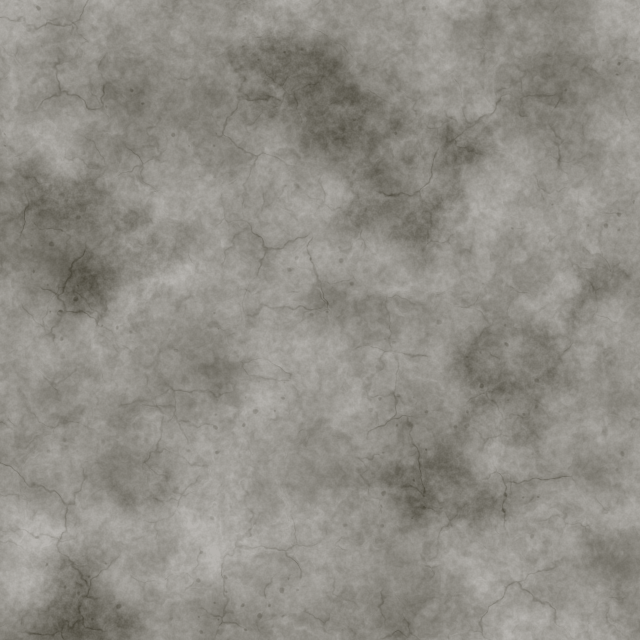
A WebGL 2 fragment shader for this texture:

```glsl
#version 300 es
precision highp float;

uniform vec2 u_resolution;
out vec4 fragColor;

// Palette: the tone runs from DARK to LIGHT
const vec3 DARK = vec3(0.42, 0.408, 0.37);
const vec3 LIGHT = vec3(0.64, 0.63, 0.608);
const float BASE_TONE = 0.76;

// Feature frequencies, per canvas height
const float CLOUD_FREQ = 4.6;
const float STAIN_FREQ = 3.4;
const float MOTTLE_FREQ = 11.0;
const float GRAIN_FREQ = 85.0;
const float CRACK_FREQ = 8.0;
const float FINE_CRACK_FREQ = 17.0;
const float PIT_FREQ = 46.0;

// Feature strengths, in tone units
const float CLOUD_GAIN = 0.66;
const float STAIN_GAIN = 0.66;
const float MOTTLE_GAIN = 0.30;
const float GRAIN_GAIN = 0.21;
const float CRACK_GAIN = 0.30;
const float PIT_GAIN = 0.42;

const float CRACK_WIDTH = 0.0032;
const float CRACK_HALO = 0.008;
const float PIT_DENSITY = 0.22;

// Two random values in 0..1 for each lattice cell
vec2 hash2(vec2 cell) {
    uvec2 v = uvec2(ivec2(cell)) * 1664525u + 1013904223u;
    v.x += v.y * 1664525u;
    v.y += v.x * 1664525u;
    v ^= v >> 16u;
    v.x += v.y * 1664525u;
    v.y += v.x * 1664525u;
    v ^= v >> 16u;
    return vec2(v & 0xffffu) / 65535.0;
}

float cornerSlope(vec2 cell, vec2 offset) {
    float angle = 6.28319 * hash2(cell).x;
    return dot(vec2(cos(angle), sin(angle)), offset);
}

float gradientNoise(vec2 p) {
    vec2 i = floor(p), f = fract(p);
    vec2 w = f * f * f * (f * (f * 6.0 - 15.0) + 10.0);
    vec2 e = vec2(1.0, 0.0);
    float low = mix(cornerSlope(i, f), cornerSlope(i + e, f - e), w.x);
    float high = mix(cornerSlope(i + e.yx, f - e.yx), cornerSlope(i + 1.0, f - 1.0), w.x);
    return mix(low, high, w.y);
}

float fbm(vec2 p, int octaves, float gain) {
    const mat2 TURN = mat2(1.6, 1.2, -1.2, 1.6);
    float sum = 0.0, amplitude = 1.0;
    for (int i = 0; i < octaves; i++) {
        sum += amplitude * gradientNoise(p);
        p = TURN * p + 17.3;
        amplitude *= gain;
    }
    return sum;
}

// Distance to the nearest Voronoi border, in cell units
float borderDistance(vec2 p) {
    vec2 i = floor(p), f = fract(p), nearest = vec2(8.0);
    for (int k = 0; k < 9; k++) {
        vec2 g = vec2(k % 3 - 1, k / 3 - 1);
        vec2 r = g + hash2(i + g) - f;
        if (dot(r, r) < dot(nearest, nearest)) nearest = r;
    }
    float border = 8.0;
    for (int k = 0; k < 25; k++) {
        vec2 g = vec2(k % 5 - 2, k / 5 - 2);
        vec2 r = g + hash2(i + g) - f;
        vec2 gap = r - nearest;
        if (dot(gap, gap) > 1e-5) border = min(border, dot(0.5 * (r + nearest), normalize(gap)));
    }
    return border;
}

// Thin broken lines with a faint dirty halo
float cracks(vec2 uv, float freq, float pixel) {
    float d = borderDistance(uv * freq) / freq;
    float line = 1.0 - smoothstep(0.0, max(CRACK_WIDTH, 1.5 * pixel), d);
    float presence = smoothstep(-0.02, 0.42, fbm(uv * freq * 0.7 + 31.0, 3, 0.6));
    return presence * (line + 0.35 * exp(-d / CRACK_HALO));
}

// Sparse round specks, one at most per cell
float pits(vec2 uv, float pixel) {
    vec2 p = uv * PIT_FREQ, cell = floor(p);
    vec2 kind = hash2(cell + 271.0);
    float radius = mix(0.06, 0.19, kind.y * kind.y);
    float d = length(fract(p) - mix(vec2(0.28), vec2(0.72), hash2(cell + 97.0)));
    float soft = max(0.07, pixel * PIT_FREQ);
    return step(kind.x, PIT_DENSITY) * (1.0 - smoothstep(radius - soft, radius + soft, d));
}

void main() {
    float pixel = 1.0 / u_resolution.y;
    vec2 uv = gl_FragCoord.xy * pixel;
    vec2 warp = vec2(fbm(uv * 13.0 + 5.0, 4, 0.6), fbm(uv * 13.0 + 61.0, 4, 0.6));

    // Soft clouds, dirty stains and paler mottling
    float clouds = fbm(uv * CLOUD_FREQ + 3.7, 5, 0.6);
    float stain = smoothstep(0.08, 0.62, fbm(uv * STAIN_FREQ + 43.0, 5, 0.55));
    float mottle = fbm(uv * MOTTLE_FREQ + 80.0 + warp, 4, 0.65);
    float grain = fbm(uv * GRAIN_FREQ + 120.0, 3, 0.8);
    float tone = BASE_TONE + CLOUD_GAIN * clouds - STAIN_GAIN * stain
        + MOTTLE_GAIN * mottle + GRAIN_GAIN * grain * (0.8 + 0.5 * stain);

    // Cracks and pits
    vec2 bent = uv + 0.022 * warp;
    float crack = cracks(bent, CRACK_FREQ, pixel) + 0.6 * cracks(bent + 0.37, FINE_CRACK_FREQ, pixel);
    float pitting = smoothstep(-0.1, 0.3, gradientNoise(uv * 7.0 + 150.0));
    tone -= CRACK_GAIN * crack + PIT_GAIN * pitting * pits(uv + 0.006 * warp, pixel);

    fragColor = vec4(mix(DARK, LIGHT, clamp(tone, -0.5, 1.35)), 1.0);
}
```
